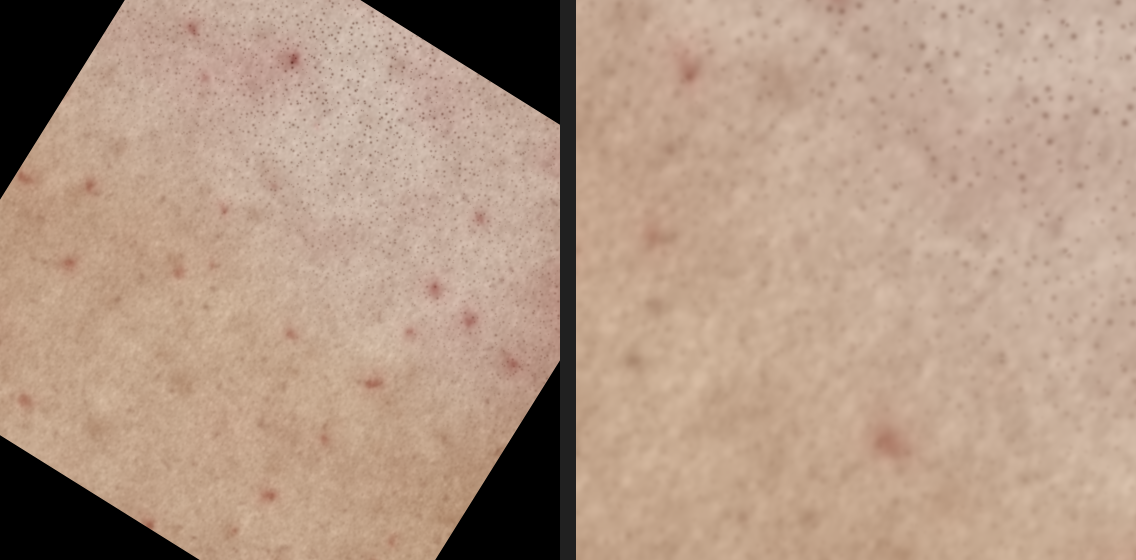
Left: the whole. Right: its middle third, enlarged.
Reproduce this texture procedurally as a WebGL 1 fragment shader.

```glsl
precision highp float;
uniform vec2 u_resolution;

vec3 hash3(vec2 cell) {
  vec3 k = vec3(dot(cell, vec2(127.1, 311.7)), dot(cell, vec2(269.5, 183.3)), dot(cell, vec2(419.2, 371.9)));
  return fract(sin(k) * 43758.55);
}

// Signed cellular noise: one light or dark soft blob per cell
float mottle(vec2 p) {
  vec2 cell = floor(p);
  float sum = 0.0;
  for (int y = -1; y <= 1; y++) {
    for (int x = -1; x <= 1; x++) {
      vec2 c = cell + vec2(x, y);
      vec3 h = hash3(c);
      vec2 d = p - c - h.xy;
      float k = max(0.0, 1.0 - dot(d, d));
      sum += (2.0 * h.z - 1.0) * k * k;
    }
  }
  return sum;
}

// Scattered soft dots; share is the part of the cells that hold one
float dots(vec2 p, float radius, float share) {
  vec2 cell = floor(p);
  float dark = 0.0;
  for (int y = -1; y <= 1; y++) {
    for (int x = -1; x <= 1; x++) {
      vec2 c = cell + vec2(x, y);
      vec3 h = hash3(c + 57.0);
      float strength = max(0.0, 1.0 - h.z / share);
      vec2 d = (p - c - h.xy) / (radius * (0.6 + 0.6 * strength));
      dark = max(dark, (0.35 + 0.65 * strength) * step(h.z, share) * exp(-dot(d, d) * 2.0));
    }
  }
  return dark;
}

void main() {
  vec2 uv = gl_FragCoord.xy / u_resolution;
  vec2 across = vec2(0.848, -0.530);
  vec2 q = vec2(dot(uv - 0.5, across), dot(uv - 0.5, across.yx * vec2(-1.0, 1.0)));
  // Square coordinates: x runs down to the right, y up to the right
  vec2 warp = 0.006 * vec2(mottle(uv * 45.0), mottle(uv * 45.0 + 31.0));
  vec2 p = uv + warp;

  // Broad tone: tan below, pink above, pale sheen near the top
  float broad = mottle(p * 5.0 + 3.0);
  float pink = smoothstep(0.56, 0.94, dot(uv, vec2(0.6, 0.8)) + 0.06 * broad);
  vec2 toSheen = (uv - vec2(0.66, 0.86)) / vec2(0.25, 0.28);
  float sheen = exp(-dot(toSheen, toSheen) * 1.4);
  vec3 skin = mix(vec3(0.767, 0.648, 0.548), vec3(0.782, 0.683, 0.622), pink);
  skin = mix(skin, vec3(0.815, 0.752, 0.702), sheen * 0.75);
  float shade = smoothstep(0.28, 0.52, q.x) * 0.9 + smoothstep(0.3, 0.52, -q.x) * 0.35;
  skin -= shade * vec3(0.055, 0.075, 0.085);

  // Blotches and mottling
  skin += broad * vec3(0.010, 0.014, 0.013);
  skin += mottle(p * 13.0 + 9.0) * vec3(0.017, 0.024, 0.024);
  skin += mottle(p * 32.0 + 17.0) * vec3(0.018, 0.022, 0.022);
  float redness = max(0.0, mottle(p * 9.0 + 40.0)) * (0.4 + 0.6 * pink);
  skin -= redness * vec3(0.025, 0.060, 0.050);

  // Fine grain, slightly stretched along the slant of the square
  skin += mottle(q * vec2(125.0, 85.0) + 5.0) * vec3(0.023, 0.025, 0.026);
  skin += mottle(q * vec2(230.0, 190.0) + 71.0) * vec3(0.024, 0.025, 0.025);

  // Pores, strongest in the sheen
  float pores = dots(uv * 88.0, 0.26, 0.75);
  skin -= pores * (0.03 + 0.10 * pink * pink + 0.16 * sheen) * vec3(0.85, 0.95, 0.95);

  // Brown flecks, soft patches and reddish blemishes
  skin -= dots(p * 27.0 + 4.0, 0.22, 0.38) * vec3(0.075, 0.090, 0.085);
  skin -= dots(p * 13.0 + 8.0, 0.32, 0.35) * vec3(0.060, 0.080, 0.085);
  skin -= dots(p * 9.0 + 2.0, 0.13, 0.38) * vec3(0.130, 0.200, 0.190);
  skin -= dots(p * 9.0 + 2.0, 0.30, 0.38) * vec3(0.015, 0.060, 0.050);

  // Tilted square on black
  float outside = max(abs(q.x), abs(q.y)) - 0.5;
  float pixel = 1.0 / min(u_resolution.x, u_resolution.y);
  float inside = 1.0 - smoothstep(-0.6 * pixel, 0.6 * pixel, outside);
  gl_FragColor = vec4(clamp(skin, 0.0, 1.0) * inside, 1.0);
}
```
